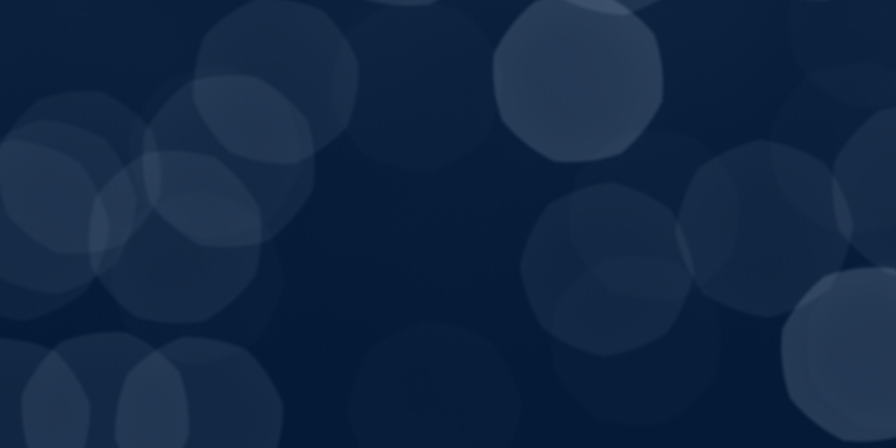
Reproduce this background procedurally as a Shadertoy shader.

```glsl
// Defocused night lights: translucent, slightly faceted discs over deep navy.
// Discs follow short strands with jitter, a second loop scatters faint ones,
// and gradient noise adds a soft haze and a fine grain. Units: canvas height.

const vec3  NAVY         = vec3(0.020, 0.102, 0.212);
const vec3  LIGHT_TINT   = vec3(1.00, 0.99, 0.98);
const float DISC_RADIUS  = 0.188;
const float EDGE_SOFT    = 0.007;
const float FACETS       = 8.0;
const float FACET_AMOUNT = 0.45;
const float RIM_GAIN     = 0.14;
const float JITTER       = 0.03;
const float HAZE         = 0.024;
const float GRAIN        = 0.004;
const int   FAINT_COUNT  = 9;
const float FAINT_GLOW   = 0.011;
const int   STRAND_COUNT = 6;
const int   STRAND_DISCS = 3;

// Strand start (xy) and step from disc to disc (zw), with a glow for each
const vec4 STRANDS[STRAND_COUNT] = vec4[](
    vec4(0.385, 0.48,  0.12,  0.17),
    vec4(0.03,  0.49,  0.08,  0.06),
    vec4(0.03,  0.07,  0.21, -0.01),
    vec4(1.29,  0.83,  0.64, -0.63),
    vec4(1.355, 0.41,  0.345, 0.08),
    vec4(0.90,  1.17,  0.46,  0.00));
const float STRAND_GLOW[STRAND_COUNT] =
    float[](0.047, 0.033, 0.055, 0.110, 0.044, 0.070);

vec2 hash2(vec2 cell) {
    uvec2 q = uvec2(ivec2(cell)) * uvec2(1597u, 3812u) + 7919u;
    q = (q ^ (q.yx >> 3u)) * 74747u;
    q ^= q >> 15u;
    q = (q + q.yx * 31u) * 48271u;
    q ^= q >> 13u;
    return vec2(q & 65535u) / 65535.0;
}

float cornerSlope(vec2 cell, vec2 corner, vec2 f) {
    float angle = 6.2832 * hash2(cell + corner).x;
    return dot(vec2(cos(angle), sin(angle)), f - corner);
}

float gradientNoise(vec2 p) {
    vec2 cell = floor(p), f = fract(p);
    vec2 w = f * f * f * (f * (f * 6.0 - 15.0) + 10.0);
    float low  = mix(cornerSlope(cell, vec2(0, 0), f), cornerSlope(cell, vec2(1, 0), f), w.x);
    float high = mix(cornerSlope(cell, vec2(0, 1), f), cornerSlope(cell, vec2(1, 1), f), w.x);
    return mix(low, high, w.y);
}

// Coverage of one aperture-shaped disc, a little brighter toward its rim
float bokehDisc(vec2 p, float radius, float turn) {
    float dist = length(p);
    float sector = 6.2832 / FACETS;
    float angle = dist > 0.0 ? atan(p.y, p.x) + turn : 0.0;
    float facet = dist * cos(mod(angle, sector) - 0.5 * sector);
    float shape = mix(dist, facet, FACET_AMOUNT);
    float fill = 1.0 - smoothstep(radius - EDGE_SOFT, radius + EDGE_SOFT, shape);
    return fill * (1.0 - 0.5 * RIM_GAIN + RIM_GAIN * smoothstep(0.4, 1.0, shape / radius));
}

float strandLights(vec2 p) {
    float light = 0.0;
    for (int s = 0; s < STRAND_COUNT; s++) {
        for (int i = 0; i < STRAND_DISCS; i++) {
            vec2 rnd = hash2(vec2(s + 11, i + 5));
            vec2 center = STRANDS[s].xy + float(i) * STRANDS[s].zw + JITTER * (rnd - 0.5);
            float radius = DISC_RADIUS * mix(0.95, 1.05, rnd.x);
            float glow = STRAND_GLOW[s] * mix(0.9, 1.1, rnd.y);
            light += glow * bokehDisc(p - center, radius, 6.2832 * rnd.y);
        }
    }
    return light;
}

float faintLights(vec2 p, float aspect) {
    float light = 0.0;
    for (int i = 0; i < FAINT_COUNT; i++) {
        float n = float(i) + 1.0;
        vec2 center = fract(n * vec2(0.755, 0.570) + vec2(0.2, 0.1)) * vec2(aspect, 1.0);
        light += FAINT_GLOW * bokehDisc(p - center, DISC_RADIUS, n);
    }
    return light;
}

void mainImage(out vec4 fragColor, in vec2 fragCoord) {
    vec2 p = fragCoord / iResolution.y;
    float aspect = iResolution.x / iResolution.y;

    // Haze thickens toward the top and drifts slowly
    float haze = HAZE * smoothstep(0.1, 1.0, p.y) * (0.9 + 0.7 * gradientNoise(p * 2.5));
    float light = haze + faintLights(p, aspect) + strandLights(p);
    light += GRAIN * gradientNoise(p * 110.0) + 0.5 * GRAIN * gradientNoise(p * 9.0);

    fragColor = vec4(NAVY + LIGHT_TINT * light, 1.0);
}
```
